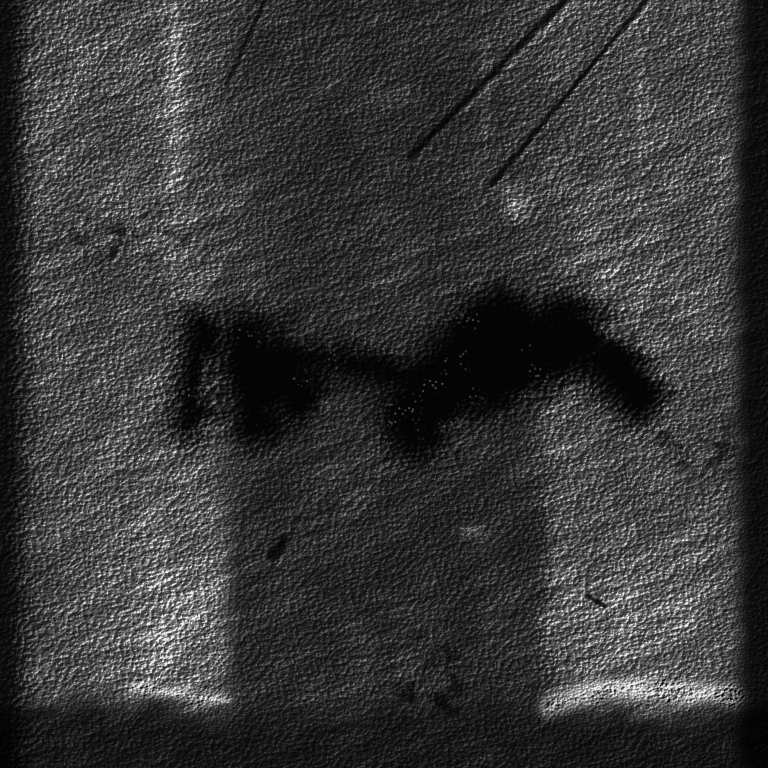
Write a WebGL 1 fragment shader that draws this texture.

```glsl
precision highp float;
uniform vec2 u_resolution;

const float GRAIN_SCALE = 165.0;
const float GRAIN_CONTRAST = 1.45;
const float PANEL_TONE = 0.275;
const float CENTER_TONE = 0.15;
const float BORDER_TONE = 0.05;
const float STAIN_SOFTNESS = 0.03;
const vec2 LIGHT_STEP = vec2(-0.22, 0.34);

vec2 hash2(vec2 p) {
  vec3 q = fract(p.xyx * vec3(0.1031, 0.103, 0.0973));
  q += dot(q, q.yzx + 33.33);
  return fract((q.xx + q.yz) * q.zy);
}

// Distance to the nearest scattered cell point
float cellular(vec2 p) {
  vec2 cell = floor(p), f = fract(p);
  float nearest = 2.0;
  for (int i = 0; i < 9; i++) {
    float k = float(i);
    vec2 o = vec2(mod(k, 3.0), floor(k / 3.0 + 0.01)) - 1.0;
    vec2 d = o + hash2(cell + o) - f;
    nearest = min(nearest, dot(d, d));
  }
  return sqrt(nearest);
}

// Layered sines, roughly -1 to 1
float waves(vec2 p) {
  float sum = 0.0, amp = 0.5;
  for (int i = 0; i < 4; i++) {
    sum += amp * sin(p.x + 1.7 * sin(p.y * 0.8)) * cos(p.y + 1.3 * sin(p.x * 0.7));
    p = mat2(1.3, 1.2, -1.2, 1.3) * p + 2.3;
    amp *= 0.62;
  }
  return sum;
}

float relief(vec2 p) { return cellular(p) - cellular(p + LIGHT_STEP); }

float segment(vec2 p, vec2 a, vec2 b) {
  vec2 d = b - a;
  return length(p - a - d * clamp(dot(p - a, d) / dot(d, d), 0.0, 1.0));
}

float glow(vec2 p, vec2 center, vec2 size) {
  vec2 d = (p - center) / size;
  return exp(-dot(d, d));
}

// Dark groove with a lit lip on its lower right
float groove(vec2 p, vec2 a, vec2 b, float width) {
  float dark = 1.0 - smoothstep(0.0, width, segment(p, a, b));
  float lit = 1.0 - smoothstep(0.0, width, segment(p + vec2(-1.0, 0.8) * width, a, b));
  return 0.35 * lit * (1.0 - dark) - 1.5 * dark;
}

float blend(float a, float b) {
  float h = max(0.025 - abs(a - b), 0.0);
  return min(a, b) - h * h * 10.0;
}

float stainDistance(vec2 p) {
  float d = segment(p, vec2(0.262, 0.575), vec2(0.248, 0.45)) - 0.02;
  d = blend(d, segment(p, vec2(0.322, 0.565), vec2(0.335, 0.455)) - 0.03);
  d = blend(d, segment(p, vec2(0.33, 0.535), vec2(0.385, 0.49)) - 0.036);
  d = blend(d, segment(p, vec2(0.37, 0.535), vec2(0.56, 0.505)) - 0.018);
  d = blend(d, segment(p, vec2(0.545, 0.455), vec2(0.64, 0.575)) - 0.045);
  d = blend(d, segment(p, vec2(0.62, 0.51), vec2(0.73, 0.56)) - 0.05);
  return blend(d, segment(p, vec2(0.75, 0.57), vec2(0.83, 0.485)) - 0.032);
}

void main() {
  vec2 p = gl_FragCoord.xy / u_resolution;
  float mottle = waves(p * 13.0), rough = waves(p * 42.0 + 7.0);
  // Fine plaster relief, slightly diagonal
  vec2 q = mat2(0.97, -0.22, 0.22, 0.97) * p * vec2(0.85, 1.0) + 0.003 * vec2(rough, mottle);
  float fine = relief(q * GRAIN_SCALE);
  float grain = fine + 0.8 * relief(q * GRAIN_SCALE * 1.7 + 17.0);
  grain += (0.3 + 0.25 * mottle) * relief(q * vec2(18.0, 50.0) + 5.0);
  float jitter = 0.016 * fine + 0.006 * rough;
  // Side panels, sharp below and diffuse above
  float upper = smoothstep(0.3, 0.72, p.y), x = p.x + jitter;
  float soft = mix(0.016, 0.09, upper);
  float center = smoothstep(-soft, soft, x - 0.298) * (1.0 - smoothstep(-soft, soft, x - 0.712));
  float tone = mix(PANEL_TONE, CENTER_TONE + 0.015 * upper, center);
  tone *= 1.0 + 0.22 * mottle + 0.12 * rough;
  // Broad light and pale scuffs
  tone += 0.14 * (1.0 - center) * (glow(p, vec2(0.225, 0.2), vec2(0.09, 0.12))
    + 0.7 * glow(p, vec2(0.85, 0.18), vec2(0.12, 0.1)));
  tone += 0.2 * glow(p, vec2(0.228, 0.89), vec2(0.014, 0.15));
  float scuffs = glow(p, vec2(0.672, 0.735), vec2(0.018, 0.022))
    + 0.6 * glow(p, vec2(0.632, 0.88), vec2(0.008, 0.06))
    + 0.5 * glow(p, vec2(0.835, 0.85), vec2(0.008, 0.08))
    + 0.4 * glow(p, vec2(0.51, 0.875), vec2(0.03, 0.015))
    + 0.7 * glow(p, vec2(0.615, 0.307), vec2(0.018, 0.008));
  tone += 0.24 * scuffs * (0.7 + 0.6 * rough);
  // Shadowed borders and foot
  float inside = smoothstep(0.008, 0.055, x) * (1.0 - smoothstep(0.945, 0.98, x));
  tone = mix(BORDER_TONE, tone, inside);
  float foot = p.y - 0.077 - 0.008 * sin(p.x * 13.0) - 0.01 * rough - jitter;
  tone *= mix(mix(0.3, 0.6, center), 1.0, smoothstep(-0.025, 0.025, foot));
  // Scratches, chip and pits
  float marks = groove(p, vec2(0.745, 1.01), vec2(0.535, 0.797), 0.007 + 0.002 * rough);
  marks += groove(p, vec2(0.85, 1.01), vec2(0.64, 0.76), 0.005 + 0.002 * rough);
  marks += 0.6 * groove(p, vec2(0.345, 1.0), vec2(0.295, 0.89), 0.005);
  marks += groove(p, vec2(0.354, 0.276), vec2(0.37, 0.295), 0.01);
  marks += groove(p, vec2(0.765, 0.224), vec2(0.787, 0.211), 0.005);
  float pits = glow(p, vec2(0.16, 0.69), vec2(0.07, 0.035))
    + glow(p, vec2(0.91, 0.42), vec2(0.05, 0.035)) + glow(p, vec2(0.56, 0.11), vec2(0.045, 0.06));
  marks -= 1.3 * pits * smoothstep(0.0, 0.6, waves(p * 90.0));
  tone *= exp(GRAIN_CONTRAST * grain + marks);
  // Bright worn ledges
  float left = segment(p, vec2(0.175, 0.105), vec2(0.295, 0.088)) + jitter;
  float right = min(segment(p, vec2(0.715, 0.078), vec2(0.785, 0.105)),
    segment(p, vec2(0.785, 0.105), vec2(0.95, 0.096))) + jitter;
  float ledge = max(1.0 - smoothstep(0.0, 0.013, left), 1.0 - smoothstep(0.004, 0.022, right));
  tone += ledge * (0.32 + 0.5 * grain + 0.25 * rough);
  // Ragged soot stain with sparse flecks
  float stain = stainDistance(p + 0.012 * vec2(rough, mottle)) + 1.3 * jitter;
  float cover = 1.0 - smoothstep(-0.018, STAIN_SOFTNESS, stain);
  float fleck = (1.0 - smoothstep(0.1, 0.28, cellular(p * 120.0))) * smoothstep(0.1, 0.6, rough);
  tone = mix(tone, 0.012 + 0.25 * fleck, cover * 0.98);
  gl_FragColor = vec4(vec3(clamp(tone, 0.0, 0.92)), 1.0);
}
```
